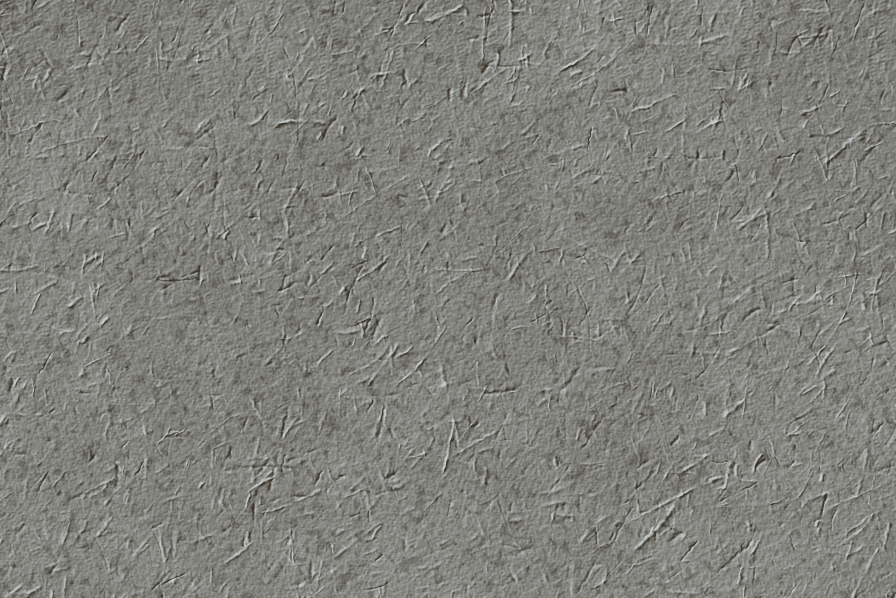
Reproduce this texture procedurally as a Shadertoy shader.

```glsl
// Grey fibre board lit at a low angle from the upper left.
// Layers of thin, broken fibres are embossed directly from their cross
// profile, over a crisp crumbly ground with small warm-dark pits.

float hash(vec2 p) {
    return fract(sin(dot(p, vec2(127.1, 311.7))) * 43758.5453);
}

float noise(vec2 p) {
    vec2 cell = floor(p), f = fract(p);
    f = f * f * (3.0 - 2.0 * f);
    return mix(mix(hash(cell), hash(cell + vec2(1, 0)), f.x),
               mix(hash(cell + vec2(0, 1)), hash(cell + vec2(1, 1)), f.x), f.y);
}

// Ground height: fine grain and raised crumbs, turned so no grid shows
float ground(vec2 p) {
    vec2 turned = mat2(0.8, 0.6, -0.6, 0.8) * p;
    vec2 counter = mat2(0.92, -0.39, 0.39, 0.92) * p;
    float crumbs = smoothstep(0.5, 0.8, noise(counter * 82.0 + 9.0));
    return 0.45 * noise(turned * 140.0) + 0.7 * noise(counter * 310.0 + 31.0)
         + 0.35 * crumbs;
}

// One layer of fibres on a jittered grid; width is in cell units.
// Returns x: lit minus shaded flank, y: pale crest.
vec2 fibres(vec2 p, float width, float seed, vec2 light) {
    vec2 sum = vec2(0.0);
    vec2 home = floor(p);
    for (int y = -1; y <= 1; y++)
    for (int x = -1; x <= 1; x++)
    for (int k = 0; k < 2; k++) {
        vec2 cell = home + vec2(x, y);
        vec2 key = cell + seed + float(k) * 57.3;
        vec2 centre = cell + vec2(hash(key), hash(key + 3.7));

        // Directions spread around a steep rising diagonal
        float angle = 0.98 + 1.7 * (hash(key + 8.1) + hash(key + 12.9) - 1.0);
        vec2 along = vec2(cos(angle), sin(angle));
        vec2 across = vec2(-along.y, along.x);
        vec2 q = vec2(dot(p - centre, along), dot(p - centre, across));

        float halfLength = mix(0.2, 0.85, hash(key + 17.3));
        float bend = 0.55 * (hash(key + 21.7) - 0.5);
        float t = (q.y - bend * q.x * q.x) / (width * mix(0.7, 1.4, hash(key + 26.1)));
        float body = 1.0 - smoothstep(0.7 * halfLength, halfLength, abs(q.x));
        float strength = hash(key + 33.9);
        float crest = exp(-t * t) * body * mix(0.12, 1.15, strength * strength);

        // About a third of them are grooves rather than ridges
        float raised = hash(key + 41.3) < 0.33 ? -1.0 : 1.0;
        sum += crest * raised * vec2(2.33 * t * dot(across, light), 1.0);
    }
    return sum;
}

void mainImage(out vec4 fragColor, in vec2 fragCoord) {
    vec2 uv = fragCoord / iResolution.xy;
    vec2 p = fragCoord / iResolution.y;
    vec2 light = normalize(vec2(-0.8, 0.6));

    // Fine wobble keeps the fibre edges ragged
    vec2 ragged = p + 0.003 * (vec2(noise(p * 150.0), noise(p * 150.0 + 19.0)) - 0.5);

    // Long sparse fibres down to short dense crumbs
    vec2 relief = vec2(0.0);
    for (int i = 0; i < 4; i++) {
        float scale = 7.5 * pow(1.65, float(i));
        relief += fibres(ragged * scale + float(i) * 7.3, 0.0024 * scale,
                         float(i) * 113.0, light);
    }

    // Fibres are worn through in places
    float wear = mix(0.15, 1.55, smoothstep(0.2, 0.8, noise(p * 58.0 + 5.0)))
               * mix(0.75, 1.25, noise(p * 7.0 + 11.0));

    // Ground slope towards the light, and speckle of the material itself
    float slope = ground(p - 0.0017 * light) - ground(p + 0.0017 * light);
    float speckle = noise(mat2(0.6, 0.8, -0.8, 0.6) * p * 330.0) - 0.5;

    // Small sharp hollows
    float pits = smoothstep(0.68, 0.85, noise(mat2(0.6, 0.8, -0.8, 0.6) * ragged * 98.0 + 71.0));

    // Broad and patchy unevenness
    float broad = 0.035 * (noise(p * 3.0 + 2.0) - 0.5)
                + 0.04 * (noise(p * 14.0 + 23.0) - 0.5);

    float tone = 0.519 + wear * (0.155 * relief.x + 0.03 * relief.y)
               + 0.165 * slope + 0.045 * speckle - 0.075 * pits + broad;
    tone -= 0.025 * smoothstep(0.45, 0.9, length(uv - vec2(0.55, 0.45)));

    // Highlights are gentler than shadows
    tone -= 0.22 * max(tone - 0.57, 0.0);
    tone = clamp(tone, 0.24, 0.76);

    // Shadows lean warm, lit flanks lean neutral
    vec3 colour = vec3(0.51, 0.51, 0.49) + (tone - 0.51) * vec3(1.0, 1.09, 1.15);
    fragColor = vec4(colour, 1.0);
}
```
